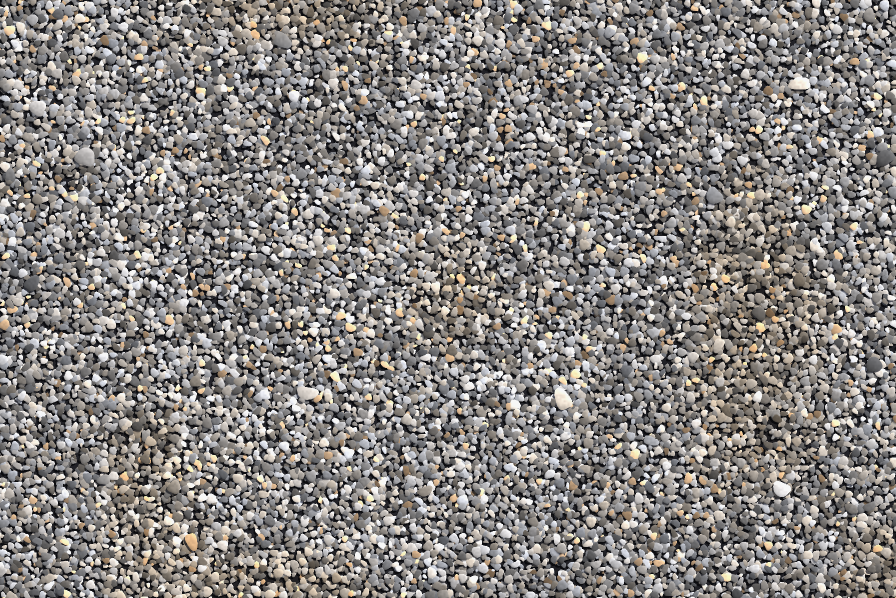
Write a Shadertoy shader that draws this texture.

```glsl
#define GRAIN_ROWS 76.0
#define STONE_ROWS 8.0
#define STONE_SHARE 0.22
#define JITTER 0.8
#define SUN normalize(vec2(0.6, 0.8))
#define SHADOW_REACH 0.30
#define SHADOW_TINT vec3(0.34, 0.35, 0.39)
#define GAP_COLOUR vec3(0.13, 0.13, 0.15)
#define COOL vec3(0.97, 0.99, 1.04)
#define WARM vec3(1.07, 1.01, 0.94)
#define OCHRE vec3(1.17, 0.94, 0.70)
#define SAMPLES 2

struct Surface {
    float height;
    vec3 colour;
};

vec4 hash4(vec2 p) {
    vec4 h = fract(p.xyxy * vec4(0.1031, 0.1030, 0.0973, 0.1099));
    h += dot(h, h.wzxy + 33.33);
    return fract((h.xxyz + h.yzzw) * h.zywx);
}

float valueNoise(vec2 p) {
    vec2 i = floor(p), f = fract(p);
    f = f * f * (3.0 - 2.0 * f);
    float low = mix(hash4(i).x, hash4(i + vec2(1, 0)).x, f.x);
    float high = mix(hash4(i + vec2(0, 1)).x, hash4(i + vec2(1, 1)).x, f.x);
    return mix(low, high, f.y);
}

// Colour of one pebble from its random values and surface slope
vec3 pebbleColour(vec4 look, float kind, vec2 slope) {
    float albedo = mix(0.40, 1.0, look.z);
    vec3 tint = mix(COOL, WARM, look.w);
    tint = mix(tint, OCHRE, step(0.955, kind) * 0.8);
    float light = 0.9 + 0.32 * dot(slope, SUN) + 0.3 * (kind - 0.5);
    return albedo * tint * max(light, 0.3);
}

// Scatter one layer of rounded, randomly turned pebbles; the highest one wins
void layPebbles(vec2 p, float rows, float share, float scale, float lift,
                float seed, inout Surface top) {
    vec2 grid = p * rows;
    vec2 cell = floor(grid);
    for (int y = -1; y <= 1; y++)
    for (int x = -1; x <= 1; x++) {
        vec2 id = cell + vec2(x, y);
        vec4 place = hash4(id + seed);
        vec4 look = hash4(id + seed + 71.7);
        float kind = hash4(id + seed + 143.3).y;
        if (hash4(id + seed + 211.9).x > share) continue;

        vec2 offset = grid - id - 0.5 - (place.xy - 0.5) * JITTER;
        float size = scale * mix(0.42, 0.72, look.x * look.x);
        if (length(offset) > size * 1.3) continue;

        // Squarish ellipse with a three-lobed wobble
        float turn = place.z * 6.2832;
        float c = cos(turn), s = sin(turn);
        vec2 q = mat2(c, -s, s, c) * offset / (size * vec2(1.0, mix(0.52, 0.95, look.y)));
        vec2 a = pow(abs(q) + 1e-5, vec2(2.5));
        float d = pow(a.x + a.y, 0.4);
        d *= 1.0 + 0.1 * cos(3.0 * atan(q.y, q.x + 1e-5) + place.w * 6.2832);
        if (d >= 1.0) continue;

        float height = lift + 0.7 * place.w + 0.55 * sqrt(1.0 - d * d);
        if (height > top.height) {
            top.height = height;
            top.colour = pebbleColour(look, kind, offset / size * d);
        }
    }
}

Surface gravel(vec2 p) {
    Surface top = Surface(-0.8, GAP_COLOUR);
    layPebbles(p, GRAIN_ROWS * 1.3, 1.0, 1.0, -0.45, 17.0, top);
    layPebbles(p, GRAIN_ROWS, 0.95, 1.0, 0.0, 5.0, top);
    layPebbles(p, STONE_ROWS, STONE_SHARE, 0.21, 0.8, 39.0, top);
    return top;
}

vec3 litGravel(vec2 p) {
    Surface here = gravel(p);
    float blocker = gravel(p + SUN * SHADOW_REACH / GRAIN_ROWS).height;
    float shadow = smoothstep(0.2, 0.65, blocker - here.height);
    vec3 colour = here.colour * mix(vec3(1.0), SHADOW_TINT, shadow);

    // Mineral speckle and broad, faintly brown patches
    colour *= 0.94 + 0.12 * valueNoise(p * GRAIN_ROWS * 4.0);
    float patches = 0.65 * valueNoise(p * 3.5 + 9.0) + 0.35 * valueNoise(p * 9.0);
    colour *= 0.92 + 0.16 * patches;
    float dust = smoothstep(0.6, 0.9, valueNoise(p * 4.0 + 31.0));
    return colour * mix(vec3(1.0), vec3(0.98, 0.94, 0.88), dust);
}

void mainImage(out vec4 fragColor, in vec2 fragCoord) {
    vec3 sum = vec3(0.0);
    for (int j = 0; j < SAMPLES; j++)
    for (int i = 0; i < SAMPLES; i++) {
        vec2 shift = (vec2(i, j) + 0.5) / float(SAMPLES) - 0.5;
        sum += min(litGravel((fragCoord + shift) / iResolution.y), vec3(0.97));
    }
    fragColor = vec4(sum / float(SAMPLES * SAMPLES), 1.0);
}
```
